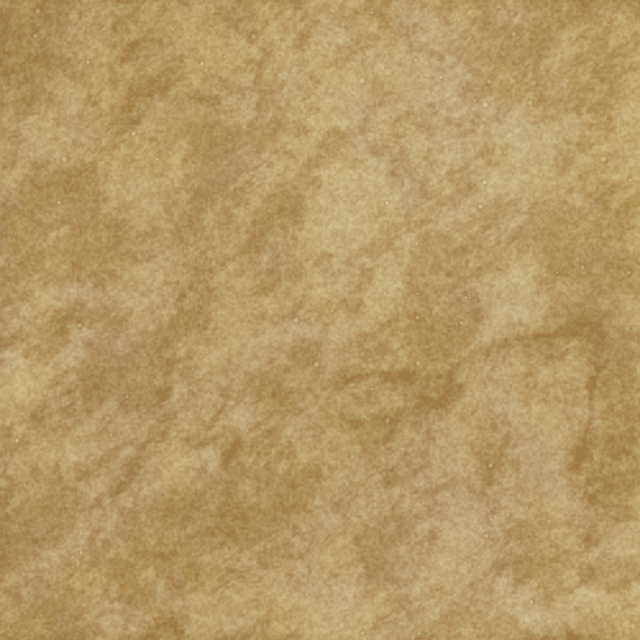
This texture is drawn by a WebGL 1 fragment shader. Its source:

```glsl
precision highp float;

// A glazed ochre stone tile: cloudy mottling, slanting creases, fine grain and pits.
// All noise is cellular: random values at jittered cell points, blended smoothly,
// then layered in octaves and mapped onto a brown-to-cream ramp.

uniform vec2 u_resolution;

const vec3 BROWN = vec3(0.640, 0.500, 0.290);
const vec3 CREAM = vec3(0.790, 0.710, 0.520);
const float SLANT = 0.70;   // direction of the streaks, in radians

vec3 hash3(vec2 cell, float seed) {
  vec3 h = fract(vec3(cell.xyx) * vec3(0.1031, 0.1030, 0.0973) + seed * 0.137);
  h += dot(h, h.yxz + 33.33);
  return fract((h.xxy + h.yzz) * h.zyx);
}

mat2 rotation(float angle) {
  float c = cos(angle), s = sin(angle);
  return mat2(c, -s, s, c);
}

// Smooth cellular noise with a mean of one half.
float cellNoise(vec2 p, float seed) {
  vec2 base = floor(p);
  vec2 local = p - base;
  float total = 0.0;
  float weights = 0.0001;
  for (int y = -1; y <= 1; y++) {
    for (int x = -1; x <= 1; x++) {
      vec2 offset = vec2(float(x), float(y));
      vec3 rnd = hash3(base + offset + 57.0, seed);
      vec2 delta = offset + 0.15 + 0.7 * rnd.xy - local;
      float w = max(0.0, 1.0 - dot(delta, delta) / 1.32);
      w *= w * w;
      total += w * rnd.z;
      weights += w;
    }
  }
  return total / weights;
}

float layeredNoise(vec2 p, float gain, float seed) {
  float sum = 0.0;
  float amplitude = 1.0;
  float norm = 0.0;
  for (int i = 0; i < 5; i++) {
    sum += amplitude * cellNoise(p, seed + float(i));
    norm += amplitude;
    amplitude *= gain;
    p = rotation(0.35) * p * 2.03 + 7.3;
  }
  return sum / norm;
}

// Broken contour lines: a soft dark groove with a faint pale lip beside it.
float creases(vec2 uv, vec2 streak) {
  float height = layeredNoise(streak * vec2(3.0, 6.0) + 3.0, 0.50, 31.0) - 0.5;
  float mask = smoothstep(0.50, 0.66, cellNoise(uv * 5.5, 41.0) + 0.14 * (uv.y - 0.5));
  float groove = 1.0 - smoothstep(0.004, 0.050, abs(height));
  float lip = 1.0 - smoothstep(0.0, 0.045, abs(height - 0.075));
  return mask * (0.09 * lip - 0.30 * groove);
}

// Sparse pits with a bright core and a dark rim.
float pits(vec2 uv, float cells, float chance) {
  vec2 p = uv * cells;
  vec3 rnd = hash3(floor(p) + 11.0, 53.0);
  float present = step(rnd.z, chance);
  float radius = mix(0.06, 0.13, fract(rnd.z * 91.7));
  float d = length(fract(p) - mix(vec2(0.25), vec2(0.75), rnd.xy));
  float core = 1.0 - smoothstep(0.3 * radius, radius, d);
  float rim = 1.0 - smoothstep(0.0, 0.6 * radius, abs(d - 1.4 * radius));
  return present * (0.45 * core - 0.18 * rim);
}

// Worn brown borders, strongest at the left and bottom.
float border(vec2 uv) {
  float left = 1.0 - smoothstep(0.004, 0.022, uv.x);
  float bottom = 1.0 - smoothstep(0.002, 0.016, uv.y);
  float top = smoothstep(0.992, 0.999, uv.y);
  return -0.14 * left - 0.16 * bottom - 0.08 * top;
}

void main() {
  vec2 uv = gl_FragCoord.xy / u_resolution;
  vec2 warp = vec2(cellNoise(uv * 9.0, 3.0), cellNoise(uv * 9.0, 5.0)) - 0.5;
  vec2 streak = rotation(SLANT) * (uv + 0.04 * warp);

  // Clouds, from wide drifts to ragged patches.
  float drift = cellNoise(streak * vec2(2.4, 3.6), 9.0) - 0.5;
  float cloud = layeredNoise(streak * vec2(9.0, 13.0), 0.80, 13.0);
  float patches = smoothstep(0.41, 0.59, cloud) - 0.5;
  float mottle = 0.34 * drift + 0.60 * (cloud - 0.5) + 0.27 * patches;

  // Glaze grain: soft speckle under a finer, sharper one.
  float grain = 0.44 * (cellNoise(uv * 250.0, 23.0) - 0.5)
              + 0.26 * (cellNoise(uv * 125.0, 24.0) - 0.5)
              + 0.14 * (cellNoise(uv * 60.0, 25.0) - 0.5);

  float tone = 0.52 + mottle + grain + creases(uv, streak)
             + pits(uv, 27.0, 0.06) + border(uv);
  vec3 color = mix(BROWN, CREAM, clamp(tone, -0.1, 1.3));

  // Slow shift between golden and greyer glaze.
  float grey = 0.045 * (cellNoise(uv * 3.2, 61.0) - 0.5)
             + 0.045 * (cellNoise(streak * 20.0, 62.0) - 0.5)
             + 0.020 * (0.5 - uv.x);
  color += grey * vec3(-0.05, 0.12, 1.0);

  gl_FragColor = vec4(color, 1.0);
}
```
